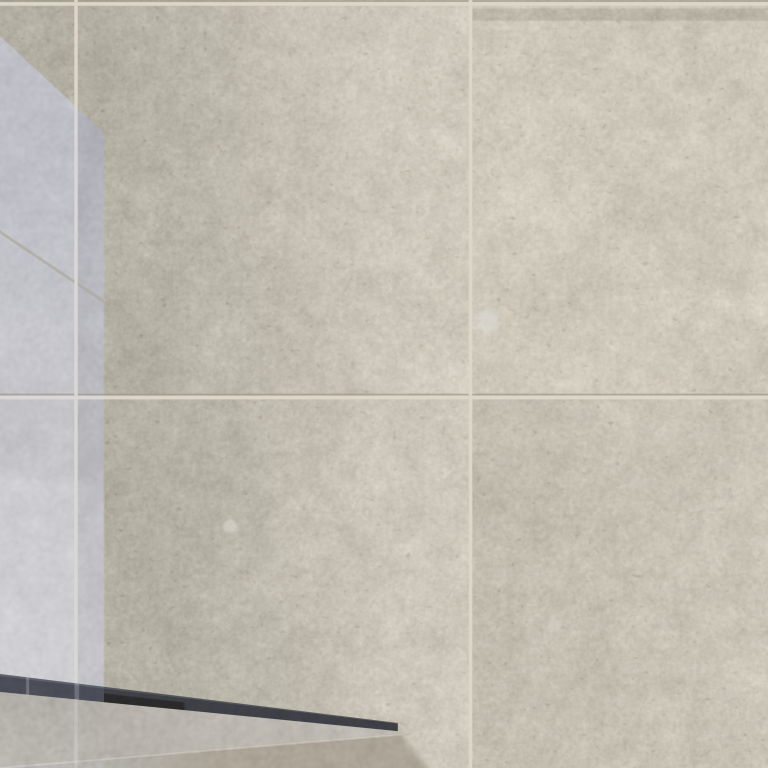
A Shadertoy shader for this texture:

```glsl
// Glossy stone wall tiles with pale grout, a cool window reflection at the left
// and a dark tapered rail at the bottom. Gradient-noise layers make the stone;
// the overlaid shapes are soft half-plane masks and distance functions.

vec2 hashGradient(vec2 cell) {
    vec3 p = fract(cell.xyx * vec3(0.1031, 0.1030, 0.0973));
    p += dot(p, p.yzx + 33.33);
    return fract((p.xx + p.yz) * p.zy) * 2.0 - 1.0;
}

float gradientNoise(vec2 p) {
    vec2 i = floor(p), f = fract(p);
    vec2 w = f * f * f * (f * (f * 6.0 - 15.0) + 10.0);
    vec2 e = vec2(1.0, 0.0);
    float a = dot(hashGradient(i), f);
    float b = dot(hashGradient(i + e.xy), f - e.xy);
    float c = dot(hashGradient(i + e.yx), f - e.yx);
    float d = dot(hashGradient(i + e.xx), f - e.xx);
    return mix(mix(a, b, w.x), mix(c, d, w.x), w.y);
}

float fbm(vec2 p) {
    float sum = 0.0, amp = 0.5;
    for (int i = 0; i < 5; i++) {
        sum += amp * gradientNoise(p);
        p = mat2(1.6, 1.2, -1.2, 1.6) * p + 7.3;
        amp *= 0.6;
    }
    return sum;
}

// 1 where d is negative, with an edge at least one pixel wide
float inside(float d, float softness) {
    float w = max(softness, 0.7 / iResolution.y);
    return 1.0 - smoothstep(-w, w, d);
}

vec3 stone(vec2 uv) {
    float rightTile = step(0.6126, uv.x);
    float lowerTile = 1.0 - step(0.4824, uv.y);
    vec3 leftTone = mix(vec3(0.695, 0.683, 0.632), vec3(0.805, 0.785, 0.733),
                        smoothstep(0.10, 0.60, uv.x + 0.10 * (uv.y - 0.5)));
    vec3 rightTone = mix(vec3(0.807, 0.781, 0.729), vec3(0.762, 0.734, 0.685), lowerTile);
    rightTone += 0.03 * lowerTile * smoothstep(0.62, 0.95, uv.x);
    vec3 col = mix(leftTone, rightTone, rightTile);

    // Each tile samples its own patch of clouds, flecks and grain
    vec2 p = uv + vec2(rightTile, lowerTile) * 3.7;
    float cloud = fbm(p * 9.0);
    float mottle = fbm(p * 34.0 + 11.0);
    float grain = gradientNoise(p * 125.0) + 0.8 * gradientNoise(p * 231.0 + 5.0);
    col += 0.085 * cloud + 0.085 * mottle + 0.045 * grain;
    float pits = smoothstep(0.25, 0.6, gradientNoise(p * vec2(110.0, 150.0) + 40.0));
    return col - pits * vec3(0.055, 0.058, 0.060);
}

void mainImage(out vec4 fragColor, in vec2 fragCoord) {
    vec2 uv = fragCoord / iResolution.xy;
    vec3 col = stone(uv);
    vec3 texture0 = vec3(fbm(uv * 34.0 + 11.0) * 0.06 + gradientNoise(uv * 125.0) * 0.03);

    // Shaded band under the upper grout of the right tile
    float band = inside(abs(uv.y - 0.981) - 0.008, 0.002) * step(0.615, uv.x);
    col -= 0.075 * band;

    // Window reflection with a slanted top and a fainter right margin
    float window = inside(uv.x - 0.1354, 0.002) * inside(uv.y - 0.953 + 0.93 * uv.x, 0.002);
    vec3 sky = mix(vec3(0.815, 0.815, 0.835), vec3(0.745, 0.750, 0.785),
                   smoothstep(0.28, 0.90, uv.y));
    sky -= 0.035 * smoothstep(0.36, 0.40, uv.y) * (1.0 - smoothstep(0.40, 0.62, uv.y));
    sky -= 0.055 * step(0.099, uv.x);
    sky += texture0 + 0.05 * fbm(uv * 10.0);
    col = mix(col, sky, 0.94 * window);
    float seam = abs(uv.y - 0.698 + 0.67 * uv.x);
    col = mix(col, vec3(0.68, 0.66, 0.62), 0.75 * window * inside(seam - 0.0022, 0.0015));

    // Floor seen below the rail, split by a thin rising joint
    float railTop = 0.1224 - 0.1232 * uv.x;
    float railBottom = 0.0990 - 0.0985 * uv.x;
    float below = inside(uv.y - railBottom, 0.0) * inside(uv.x - 0.518 - 0.8 * (0.048 - uv.y), 0.008);
    float joint = uv.y - 0.083 * uv.x;
    vec3 nearFloor = mix(vec3(0.71, 0.70, 0.68), vec3(0.665, 0.632, 0.582),
                         smoothstep(0.12, 0.30, uv.x));
    vec3 floorTone = mix(vec3(0.715, 0.700, 0.672), nearFloor, inside(joint, 0.002));
    floorTone += 0.025 * smoothstep(0.13, 0.35, uv.x) * step(0.0, joint);
    floorTone -= 0.03 * inside(uv.x - 0.1354, 0.003) * smoothstep(0.03, 0.09, uv.y);
    col = mix(col, floorTone + texture0 * 1.3, 0.9 * below);
    col += 0.06 * below * inside(abs(joint) - 0.0012, 0.001);

    // Grout grid, with a thin shadow above each horizontal joint
    vec2 cell = (uv - vec2(0.099, 0.4824)) / vec2(0.5137, 0.5125);
    vec2 offset = (cell - floor(cell + 0.5)) * vec2(0.5137, 0.5125);
    float shadow = inside(abs(offset.y - 0.0037) - 0.0013, 0.001);
    col = mix(col, vec3(0.60, 0.58, 0.53), 0.65 * shadow);
    vec2 edge = abs(offset) - vec2(0.0023, 0.0024);
    float grout = max(inside(edge.x, 0.0011), inside(edge.y, 0.0011));
    vec3 groutTone = mix(vec3(0.865, 0.835, 0.785), vec3(0.85, 0.84, 0.83), window);
    col = mix(col, groutTone, grout * (1.0 - 0.65 * below));

    // Soft round glints
    float glint = 0.55 * inside(length(uv - vec2(0.635, 0.583)) - 0.015, 0.006);
    glint += 0.50 * inside(length(uv - vec2(0.2995, 0.315)) - 0.0085, 0.003);
    glint += 0.28 * inside(length(uv - vec2(0.721, 0.1836)) - 0.0085, 0.004);
    col = mix(col, vec3(0.88, 0.87, 0.85), glint);

    // Tapered rail with a bluish left part, dark underside and pale glimpses
    float rail = inside(uv.y - railTop, 0.0) * inside(railBottom - uv.y, 0.0) * inside(uv.x - 0.518, 0.0);
    float depth = (railTop - uv.y) / (railTop - railBottom);
    vec3 railTone = mix(vec3(0.29, 0.30, 0.34), vec3(0.245, 0.25, 0.275), step(0.1354, uv.x));
    float underside = smoothstep(0.35, 0.5, depth) * step(0.1354, uv.x) * inside(uv.x - 0.24, 0.003);
    railTone = mix(railTone, vec3(0.17, 0.165, 0.17), underside);
    railTone += 0.14 * (inside(abs(uv.x - 0.036) - 0.002, 0.001) + inside(abs(uv.x - 0.100) - 0.003, 0.001));
    railTone += 0.08 * inside(abs(depth - 0.06) - 0.06, 0.04);
    col = mix(col, railTone + 0.5 * texture0, rail);

    fragColor = vec4(clamp(col, 0.0, 1.0), 1.0);
}
```
